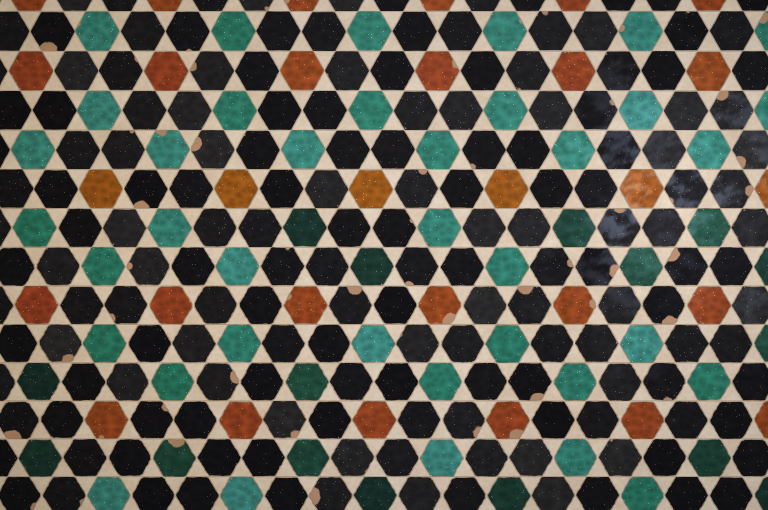
A Shadertoy shader for this pattern:

```glsl
// Worn glazed mosaic: rows of hexagons meeting at their corners, with cream triangles between them.

float hash(vec2 p) {
    return fract(sin(dot(p, vec2(127.1, 311.7))) * 43758.5);
}

// Cellular noise: distance to the nearest scattered point
float cellular(vec2 p) {
    vec2 cell = floor(p);
    float nearest = 2.0;
    for (int j = -1; j <= 1; j++)
        for (int i = -1; i <= 1; i++) {
            vec2 c = cell + vec2(i, j);
            vec2 point = c + vec2(hash(c), hash(c + 31.7));
            nearest = min(nearest, length(p - point));
        }
    return nearest;
}

// Layered sines, roughly -1 to 1
float ripple(vec2 p) {
    float sum = 0.0, amp = 0.5;
    for (int i = 0; i < 4; i++) {
        sum += amp * sin(p.x + 1.7 * sin(p.y)) * cos(p.y - 0.6 * p.x);
        p = mat2(1.5, 1.1, -1.1, 1.5) * p + 2.3;
        amp *= 0.6;
    }
    return sum;
}

// Hexagon with flat top and bottom
float hexagon(vec2 p, float apothem) {
    p = abs(p);
    return max(p.y, 0.866 * p.x + 0.5 * p.y) - apothem;
}

// Glaze colour: every third tile in a row is coloured
vec3 glazeColor(float row, float col) {
    vec2 id = vec2(col, row);
    float tone = hash(id + 5.3);
    if (mod(col + 300.0, 3.0) > 0.5)
        return mix(vec3(0.07, 0.065, 0.075), vec3(0.16, 0.155, 0.16), tone * tone);
    if (row < 0.5 || mod(row, 3.0) > 1.5) {
        float amber = row == 5.0 ? 0.6 + 0.4 * tone : 0.35 * tone;
        return mix(vec3(0.54, 0.23, 0.13), vec3(0.57, 0.33, 0.09), amber);
    }
    if (row > 5.5 && hash(id + 17.0) < 0.45)
        return mix(vec3(0.09, 0.17, 0.15), vec3(0.13, 0.29, 0.23), tone);
    return mix(vec3(0.15, 0.43, 0.35), vec3(0.23, 0.51, 0.48), tone);
}

void mainImage(out vec4 fragColor, in vec2 fragCoord) {
    vec2 p = fragCoord / iResolution.y;
    float pixel = 11.4 / iResolution.y;

    // Lattice, slightly narrower and flatter toward the bottom
    float down = 1.0169 - p.y;
    float rowPos = 12.75 * down * (1.0 + 0.0318 * down);
    float row = floor(rowPos + 0.5);
    float colPos = (p.x - 1.39) / (0.0889 - 0.00013 * rowPos);
    float along = colPos - 1.5 * mod(row, 2.0);
    float col = floor(along + 0.5);
    vec2 id = vec2(col, row);
    vec2 q = vec2(along - col, 0.866 * (rowPos - row));
    vec2 surface = vec2(colPos, rowPos);

    // Tile outline: small shifts, rounded corners and ragged edges
    float wear = smoothstep(2.0, 9.0, row);
    vec2 shift = 0.022 * (vec2(hash(id), hash(id + 9.1)) - 0.5);
    float rough = ripple(surface * 9.0);
    float edge = hexagon(q - shift, 0.42 - 0.006 * wear);
    edge = max(edge, length(q - shift) - mix(0.48, 0.455, wear * hash(id + 2.2)));
    edge += (0.006 + 0.009 * wear) * rough;

    // Chipped rim that bares the clay
    float turn = 6.283 * hash(id + 3.7);
    float bite = 0.22 * pow(hash(id + 8.4), 7.0);
    float chip = length(q - 0.45 * vec2(cos(turn), sin(turn))) - bite + 0.03 * rough;

    // Cream triangles with darker joints
    float gap = min(edge, 0.45 - abs(q.y));
    float stain = 0.5 + 0.5 * ripple(surface * 2.3 + 4.0);
    vec3 cream = mix(vec3(0.87, 0.81, 0.74), vec3(0.81, 0.73, 0.64), stain);
    cream *= 0.97 + 0.05 * cellular(surface * 9.0);
    vec3 joint = mix(vec3(0.60, 0.54, 0.47), vec3(0.56, 0.45, 0.35), wear * stain);
    vec3 color = mix(joint, cream, smoothstep(0.0, 0.045, gap));

    // Mottled glaze with pale pits
    float mottle = cellular(surface * 5.0 + 3.0);
    vec3 glaze = glazeColor(row, col);
    glaze *= 0.86 + 0.3 * mottle + 0.08 * rough;
    float pit = 1.0 - smoothstep(0.05, 0.13, cellular(surface * 8.0));
    glaze += 0.22 * pit * step(0.7, hash(floor(surface * 8.0) + 6.0));

    // Cool window glare, broken up by each tile's own tilt
    vec2 away = (p - vec2(1.34, 0.6)) / vec2(0.22, 0.24);
    float glare = exp(-dot(away, away));
    float tilt = hash(id + 12.0);
    float streak = smoothstep(-0.3, 0.6, ripple(surface * 4.0 + 6.0 * tilt));
    glaze += vec3(0.25, 0.28, 0.34) * glare * (0.15 + tilt * streak);
    glaze += 0.025 * exp(-6.0 * dot(p - vec2(0.85, 0.95), p - vec2(0.85, 0.95)));

    vec3 clay = mix(vec3(0.74, 0.55, 0.44), vec3(0.62, 0.50, 0.39), stain);
    glaze = mix(clay, glaze, smoothstep(-pixel, pixel, chip));
    color = mix(glaze, color, smoothstep(-0.6 * pixel, 0.6 * pixel, edge));

    // Room light fading toward the corners, warmer at the left
    vec2 centered = (p - vec2(0.85, 0.56)) / vec2(0.85, 0.6);
    color *= 1.04 - 0.13 * dot(centered, centered) + 0.08 * glare;
    color *= mix(vec3(1.0, 0.98, 0.93), vec3(1.0), smoothstep(0.0, 0.8, p.x));
    fragColor = vec4(clamp(color, 0.0, 1.0), 1.0);
}
```
